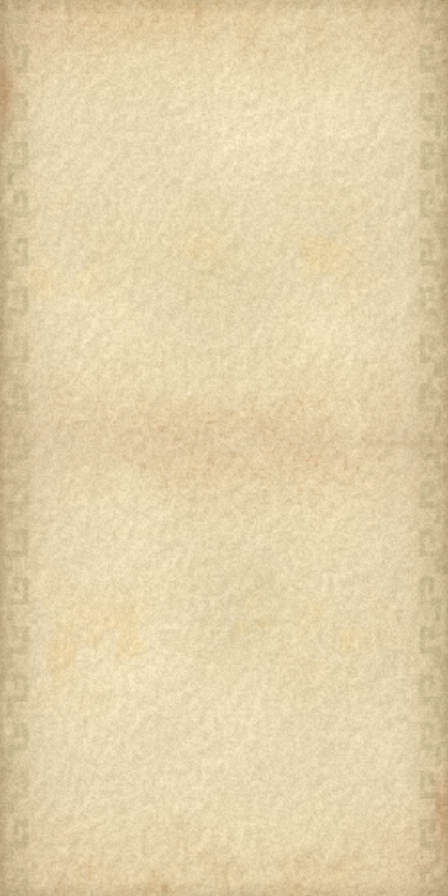
Reproduce this texture procedurally as a Shadertoy shader.

```glsl
const vec3 PAPER = vec3(0.918, 0.860, 0.718);
const vec3 TAN = vec3(0.850, 0.745, 0.550);
const vec3 PINK = vec3(0.855, 0.770, 0.635);
const vec3 OCHRE = vec3(0.915, 0.810, 0.580);
const vec3 GREY = vec3(0.820, 0.770, 0.610);
const vec3 EDGE = vec3(0.670, 0.585, 0.420);
const vec3 KEY_INK = vec3(0.690, 0.640, 0.470);
const vec3 RUST = vec3(0.730, 0.500, 0.320);

const float KEY_COUNT = 18.5;    // border repeats over the height
const float KEY_LEFT = 0.016;    // inset of the border from the side
const float KEY_UNIT = 0.0117;   // stroke width
const float KEY_ROWS = 9.0;      // strokes per repeat
const float KEY_STRENGTH = 0.42;
const float CLOUD = 0.10;        // broad tone variation
const float GRAIN = 0.060;       // fine tooth of the paper
const float EMBOSS = 0.045;      // relief of the fibres

// Ochre patches: centre in canvas units (width = 1), radius
const int PATCHES = 7;
const vec3 PATCH[PATCHES] = vec3[](
    vec3(0.13, 1.42, 0.12), vec3(0.71, 1.43, 0.11), vec3(0.46, 1.42, 0.09),
    vec3(0.12, 0.55, 0.13), vec3(0.29, 0.57, 0.10), vec3(0.72, 0.59, 0.11),
    vec3(0.53, 0.60, 0.08));

float hash(vec2 p) {
    vec3 q = fract(p.xyx * vec3(0.1031, 0.1030, 0.0973));
    q += dot(q, q.yzx + 33.33);
    return fract((q.x + q.y) * q.z);
}

float noise(vec2 p) {
    vec2 i = floor(p), f = fract(p);
    f = f * f * (3.0 - 2.0 * f);
    return mix(mix(hash(i), hash(i + vec2(1, 0)), f.x),
               mix(hash(i + vec2(0, 1)), hash(i + vec2(1, 1)), f.x), f.y);
}

float fbm(vec2 p) {
    float sum = 0.0, amp = 0.5;
    for (int i = 0; i < 5; i++) {
        sum += amp * noise(p);
        p = mat2(1.6, 1.2, -1.2, 1.6) * p + 7.3;
        amp *= 0.5;
    }
    return sum / 0.97;
}

float glow(vec2 p, vec2 centre, vec2 radius) {
    vec2 d = (p - centre) / radius;
    return exp(-dot(d, d));
}

// Soft box between two corners
float bar(vec2 p, vec2 lo, vec2 hi, float soft) {
    vec2 d = abs(p - 0.5 * (lo + hi)) - 0.5 * (hi - lo);
    return 1.0 - smoothstep(-soft, soft, max(d.x, d.y));
}

// Angular hook repeated along a side
float greekKey(float side, float y, float soft) {
    vec2 k = vec2((side - KEY_LEFT) / KEY_UNIT, fract(y * KEY_COUNT) * KEY_ROWS);
    float m = bar(k, vec2(0.0, 0.0), vec2(4.0, 1.2), soft);
    m = max(m, bar(k, vec2(2.9, 0.0), vec2(4.0, 5.2), soft));
    m = max(m, bar(k, vec2(1.2, 4.1), vec2(4.0, 5.2), soft));
    m = max(m, bar(k, vec2(1.2, 2.5), vec2(2.2, 5.2), soft));
    return max(m, bar(k, vec2(0.0, 6.2), vec2(1.1, 9.0), soft));
}

void mainImage(out vec4 fragColor, in vec2 fragCoord) {
    vec2 uv = fragCoord / iResolution.xy;
    vec2 p = uv * vec2(1.0, 2.0);
    float side = min(uv.x, 1.0 - uv.x);
    float ends = min(uv.y, 1.0 - uv.y);
    float seam = abs(uv.y - 0.505);

    float cloud = fbm(p * 4.0 + 3.0);
    float mottle = fbm(p * 14.0 + 19.0);
    float blotch = smoothstep(0.32, 0.68, 0.5 * (cloud + mottle));

    // Large stains
    vec3 col = PAPER * (1.0 + CLOUD * (cloud - 0.5) * vec3(0.8, 1.0, 1.3));
    float band = exp(-seam * seam / 0.0075);
    float endBand = exp(-ends * ends / 0.0060);
    float middle = 0.45 + 0.55 * glow(p, vec2(0.54, 1.05), vec2(0.34, 0.6));
    col = mix(col, TAN, band * (0.10 + 0.55 * blotch) * middle);
    col = mix(col, TAN, endBand * (0.22 + 0.50 * blotch));
    col = mix(col, PINK, 0.40 * exp(-seam * seam / 0.0006));
    col = mix(col, PINK, 0.65 * smoothstep(0.26, 0.05, side) * (0.45 + 0.55 * max(band, endBand)));
    col = mix(col, GREY, 0.34 * glow(p, vec2(0.47, 1.37), vec2(0.15, 0.14)));
    col = mix(col, GREY, 0.34 * glow(p, vec2(0.53, 0.62), vec2(0.15, 0.15)));

    // Scattered ochre patches, broken up by noise
    for (int i = 0; i < PATCHES; i++) {
        float g = glow(p, PATCH[i].xy, vec2(PATCH[i].z));
        col = mix(col, OCHRE, 0.5 * g * smoothstep(0.35, 0.68, mottle));
    }

    // Worn sides and ends
    float wear = side + 0.025 * (mottle - 0.5);
    col = mix(col, EDGE, 0.30 * smoothstep(0.11, 0.0, wear));
    col = mix(col, EDGE, 0.50 * smoothstep(0.022, 0.0, wear));
    col = mix(col, EDGE, 0.28 * smoothstep(0.020, 0.0, ends));
    col = mix(col, EDGE, 0.22 * smoothstep(0.6, 1.0, uv.x) * exp(-seam * seam / 0.00003));

    // Faded border and rusty marks
    float soft = 0.18 + 0.6 / (iResolution.x * KEY_UNIT);
    float key = greekKey(side, uv.y, soft);
    col = mix(col, KEY_INK, KEY_STRENGTH * key * (0.55 + 0.9 * (mottle - 0.2)));
    float rust = glow(p, vec2(0.01, 1.79), vec2(0.025, 0.06)) + glow(p, vec2(0.99, 0.19), vec2(0.025, 0.07));
    col = mix(col, RUST, 0.35 * rust);

    // Fine tooth, side-lit fibres and faint specks
    float tooth = noise(p * 251.0) + 0.7 * noise(p * 137.0 + 31.0) - 0.85;
    vec2 f = p * vec2(68.0, 54.0) + 3.0 * mottle;
    float relief = noise(f) - noise(f + vec2(0.45, -0.45));
    float speck = smoothstep(0.70, 0.95, noise(p * 105.0 + 11.0)) * (0.2 + max(band, endBand) * blotch);
    col += GRAIN * tooth + EMBOSS * relief;
    col -= 0.045 * speck * vec3(0.6, 1.0, 1.2);

    fragColor = vec4(clamp(col, 0.0, 1.0), 1.0);
}
```
